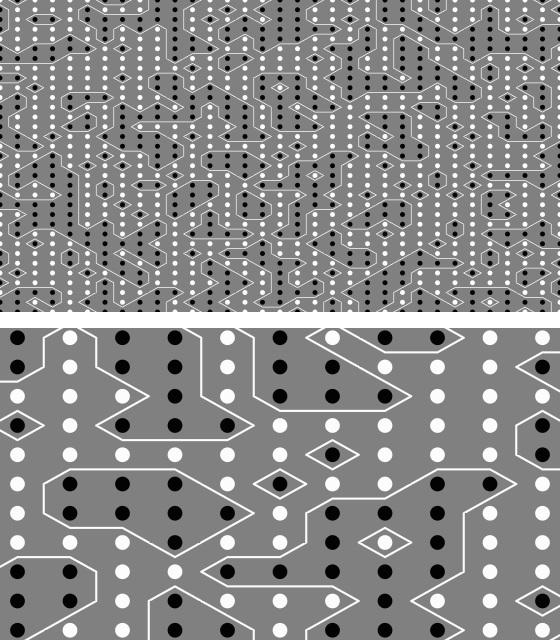
Top: the whole. Bottom: its middle third, enlarged.
This pattern is drawn by a Shadertoy shader. Its source:

```glsl
const float GRID = 32.0;         // dots across and down
const float DOT_RADIUS = 0.14;   // in column widths
const float LINE_WIDTH = 0.04;   // in column widths
const float BLACK_SHARE = 0.46;
const vec3 BACKGROUND = vec3(0.5);
const vec3 BLACK_DOT = vec3(0.01);
const vec3 WHITE = vec3(0.99);

float hash(vec2 p) {
    return fract(sin(dot(p, vec2(12.9898, 78.233))) * 43758.5453);
}

bool isBlack(vec2 node) {
    return hash(node) < BLACK_SHARE;
}

float segmentDistance(vec2 p, vec2 a, vec2 b) {
    vec2 ab = b - a;
    return length(p - a - ab * clamp(dot(p - a, ab) / dot(ab, ab), 0.0, 1.0));
}

// Outline between black and white nodes, by marching squares
float contourDistance(vec2 p, vec2 cellSize) {
    vec2 cell = floor(p);
    vec2 local = fract(p) * cellSize;
    float dist = 1e3;

    // Cut off single corners; on saddles only the black ones
    for (int k = 0; k < 4; k++) {
        vec2 corner = vec2(k & 1, k >> 1);
        bool here = isBlack(cell + corner);
        bool beside = isBlack(cell + vec2(1.0 - corner.x, corner.y));
        bool above = isBlack(cell + vec2(corner.x, 1.0 - corner.y));
        bool opposite = isBlack(cell + 1.0 - corner);
        if (here != beside && here != above && (here || opposite)) {
            dist = min(dist, segmentDistance(local,
                vec2(0.5, corner.y) * cellSize, vec2(corner.x, 0.5) * cellSize));
        }
    }

    // Straight runs through the middle of the cell
    bool a = isBlack(cell);
    bool b = isBlack(cell + vec2(1.0, 0.0));
    bool c = isBlack(cell + vec2(0.0, 1.0));
    bool d = isBlack(cell + 1.0);
    vec2 offset = abs(local - 0.5 * cellSize);
    if (a == b && c == d && a != c) dist = min(dist, offset.y);
    if (a == c && b == d && a != b) dist = min(dist, offset.x);
    return dist;
}

// Antialiased coverage of a signed distance
float coverage(float dist, float pixel) {
    return clamp(0.5 - dist / pixel, 0.0, 1.0);
}

void mainImage(out vec4 fragColor, in vec2 fragCoord) {
    vec2 p = fragCoord / iResolution.xy * GRID;
    vec2 cellSize = vec2(1.0, iResolution.y / iResolution.x);
    float pixel = GRID / iResolution.x;

    float line = contourDistance(p, cellSize) - 0.5 * LINE_WIDTH;
    vec3 color = mix(BACKGROUND, WHITE, coverage(line, pixel));

    // Round dot on the nearest node
    vec2 node = floor(p + 0.5);
    float dotEdge = length((p - node) * cellSize) - DOT_RADIUS;
    vec3 dotColor = isBlack(node) ? BLACK_DOT : WHITE;
    color = mix(color, dotColor, coverage(dotEdge, pixel));

    fragColor = vec4(color, 1.0);
}
```
